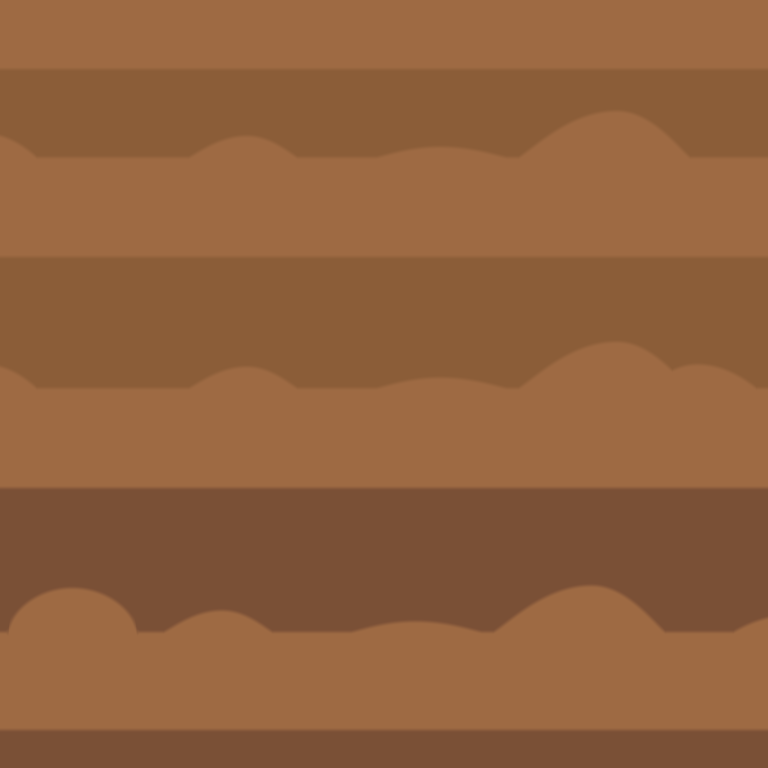
Write a three.js fragment shader that draws this pattern.

```glsl
// Flat layers of brown earth, each dark band resting on a ridge of low mounds.
#define SOIL vec3(0.618, 0.415, 0.262)
#define OCHRE_SHADE vec3(0.545, 0.365, 0.220)
#define UMBER_SHADE vec3(0.480, 0.312, 0.212)
#define EDGE 0.0035
#define LOWEST_SHIFT 0.0326
#define MOUND_POWER 1.15
#define ROUND_POWER 0.6

varying vec2 vUv;

// Height of a skewed mound; reach holds its left and right half-widths.
float mound(float x, float centre, vec2 reach, float height, float power) {
  float t = (x - centre) / (x < centre ? reach.x : reach.y);
  return height * pow(max(1.0 - t * t, 0.0), power);
}

// Mounds that recur in every layer.
float commonRidge(float x) {
  float h = mound(x, 0.3216, vec2(0.076, 0.066), 0.0280, MOUND_POWER);
  h = max(h, mound(x, 0.573, vec2(0.083, 0.087), 0.0138, MOUND_POWER));
  return max(h, mound(x, 0.803, vec2(0.128, 0.096), 0.0605, MOUND_POWER));
}

// Ridge of layer 0 (top) to 2 (lowest), with the mounds particular to each.
float ridge(float x, int layer) {
  if (layer == 2) {
    float h = commonRidge(x + LOWEST_SHIFT);
    h = max(h, mound(x, 0.094, vec2(0.083, 0.084), 0.0573, ROUND_POWER));
    return max(h, mound(x, 1.03, vec2(0.075), 0.022, 1.0));
  }
  float h = max(commonRidge(x), mound(x, -0.02, vec2(0.068), 0.031, 1.0));
  if (layer == 1) h = max(h, mound(x, 0.908, vec2(0.065, 0.077), 0.031, 1.0));
  return h;
}

float above(float d) {
  return smoothstep(-EDGE, EDGE, d);
}

void main() {
  vec3 colour = SOIL;

  // Shaded bands between a straight top and a mounded floor.
  for (int i = 0; i < 3; i++) {
    float top = i == 0 ? 0.910 : (i == 1 ? 0.6654 : 0.3646);
    float floorY = i == 0 ? 0.7950 : (i == 1 ? 0.4945 : 0.1771);
    float slope = (ridge(vUv.x + EDGE, i) - ridge(vUv.x - EDGE, i)) / (2.0 * EDGE);
    float d = (vUv.y - floorY - ridge(vUv.x, i)) / sqrt(1.0 + slope * slope);
    vec3 shade = i == 2 ? UMBER_SHADE : OCHRE_SHADE;
    colour = mix(colour, shade, above(d) * above(top - vUv.y));
  }

  // Bottom strip, cut off by the lower edge.
  colour = mix(colour, UMBER_SHADE, above(0.0495 - vUv.y));

  gl_FragColor = vec4(colour, 1.0);
}
```
